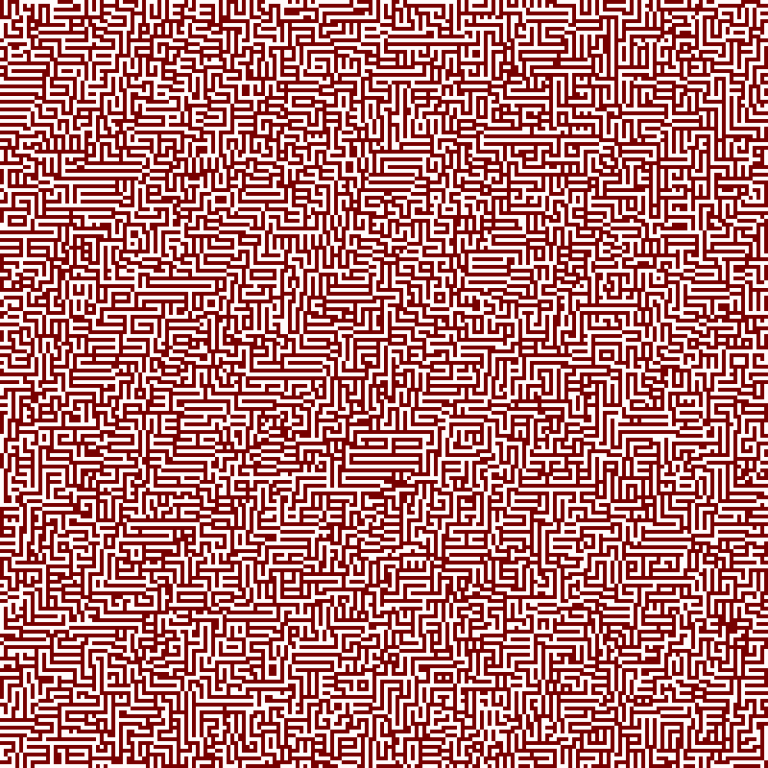
Reproduce this pattern procedurally as a WebGL 1 fragment shader.

```glsl
precision highp float;
// Labyrinth of thin dark red walls and white passages on a square cell grid.
// White noise is relaxed a few times: each cell keeps its sign but is pushed
// away from its neighbours, diagonal ones most, which grows one-cell stripes.

uniform vec2 u_resolution;

#define CELLS 200.0     // cells along the canvas height
#define INERTIA 3.0     // how strongly a cell keeps its own value
#define EDGE_PUSH 0.25  // push from the four side neighbours
#define CORNER_PUSH 1.0 // push from the four diagonal neighbours
#define GAIN 0.4        // growth per relaxation step
#define WALL_BIAS 0.2   // above zero gives more wall than passage
#define WALL_COLOR vec3(0.47, 0.0, 0.0)
#define PASSAGE_COLOR vec3(1.0, 0.985, 0.985)

// A patch of 10 x 10 cells shrinks by one ring per step, down to 2 x 2.
const int SIDE = 10;
const int STEPS = 4;
float patchCells[100];

float hash(vec2 p) {
  return fract(sin(dot(p, vec2(127.1, 311.7))) * 43758.5453);
}

void seedPatch(vec2 corner) {
  for (int j = 0; j < SIDE; j++) {
    for (int i = 0; i < SIDE; i++) {
      patchCells[j * SIDE + i] = hash(corner + vec2(float(i), float(j))) - 0.5;
    }
  }
}

// Works in place: each result goes to the lower left of its 3 x 3 block,
// a slot that no later block reads.
void relaxPatch() {
  for (int k = 0; k < STEPS; k++) {
    for (int j = 0; j < SIDE - 2; j++) {
      if (j >= SIDE - 2 - 2 * k) break;
      for (int i = 0; i < SIDE - 2; i++) {
        if (i >= SIDE - 2 - 2 * k) break;
        float corners = patchCells[j * SIDE + i] + patchCells[j * SIDE + i + 2]
          + patchCells[(j + 2) * SIDE + i] + patchCells[(j + 2) * SIDE + i + 2];
        float edges = patchCells[j * SIDE + i + 1] + patchCells[(j + 1) * SIDE + i]
          + patchCells[(j + 1) * SIDE + i + 2] + patchCells[(j + 2) * SIDE + i + 1];
        float own = patchCells[(j + 1) * SIDE + i + 1];
        float force = INERTIA * own - EDGE_PUSH * edges - CORNER_PUSH * corners;
        patchCells[j * SIDE + i] = clamp(GAIN * force, -1.0, 1.0);
      }
    }
  }
}

// 1 where the value means passage, 0 where it means wall.
float passage(float value) {
  return step(value + WALL_BIAS, 0.0);
}

void main() {
  // Footprint of this pixel, measured in cells.
  float pixelSize = CELLS / u_resolution.y;
  vec2 high = (gl_FragCoord.xy + 0.5) * pixelSize;
  vec2 cell = floor(high - pixelSize);

  // Share of the footprint that lies in the next column and row.
  vec2 share = clamp((high - cell - 1.0) / pixelSize, 0.0, 1.0);

  seedPatch(cell - float(STEPS));
  relaxPatch();

  // Blend the four cells under the pixel by area for smooth edges.
  float bottom = mix(passage(patchCells[0]), passage(patchCells[1]), share.x);
  float top = mix(passage(patchCells[SIDE]), passage(patchCells[SIDE + 1]), share.x);
  float open = mix(bottom, top, share.y);

  gl_FragColor = vec4(mix(WALL_COLOR, PASSAGE_COLOR, open), 1.0);
}
```
